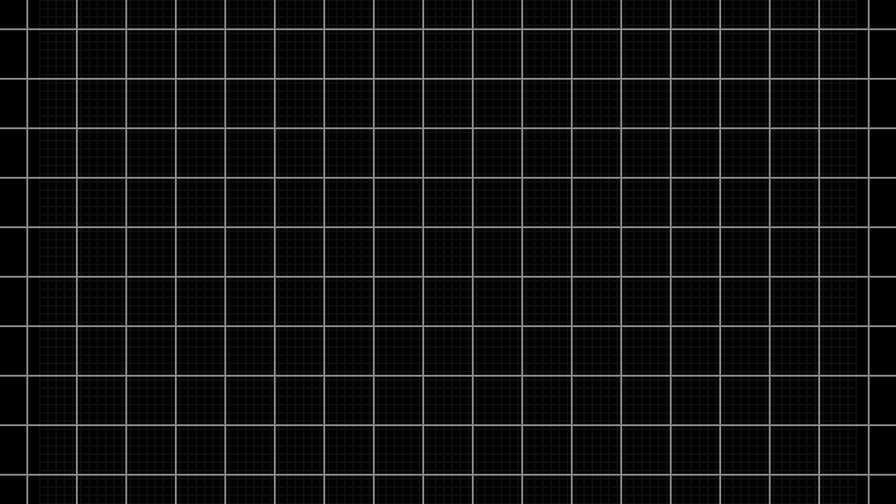
This pattern is drawn by a WebGL 1 fragment shader. Its source:

```glsl
precision highp float;

// Draws a pale square grid over a faint, finer grid on a near-black ground.

uniform vec2 u_resolution;

// Lengths are in canvas heights.
const float CELL = 0.0982;           // spacing of the main lines
const float SUBDIVISIONS = 6.0;      // fine cells per main cell
const float MAIN_WIDTH = 0.0035;
const float FINE_WIDTH = 0.0030;
const float FINE_COLUMNS = 99.0;     // fine cells across before the side margins

const vec3 GROUND = vec3(0.005);
const vec3 FINE_COLOR = vec3(0.060);
const vec3 MAIN_COLOR = vec3(0.590);

// Share of a pixel covered by a line at the given distance from its centre.
vec2 lineCoverage(vec2 dist, float width, float pixel) {
  vec2 high = min(dist + 0.5 * pixel, vec2(0.5 * width));
  vec2 low = max(dist - 0.5 * pixel, vec2(-0.5 * width));
  return clamp((high - low) / pixel, 0.0, 1.0);
}

// Square grid whose origin lies in the middle of a cell.
float grid(vec2 p, float spacing, float width, float pixel) {
  vec2 dist = abs(fract(p / spacing) - 0.5) * spacing;
  vec2 coverage = lineCoverage(dist, width, pixel);
  return max(coverage.x, coverage.y);
}

void main() {
  float pixel = 1.0 / u_resolution.y;
  vec2 p = (gl_FragCoord.xy - 0.5 * u_resolution) * pixel;

  // Fine grid, ending at its outermost columns
  float fineCell = CELL / SUBDIVISIONS;
  float halfExtent = 0.5 * (FINE_COLUMNS * fineCell + FINE_WIDTH);
  float inside = clamp((halfExtent - abs(p.x)) / pixel + 0.5, 0.0, 1.0);
  float fine = grid(p, fineCell, FINE_WIDTH, pixel) * inside;

  // Main grid across the whole canvas
  float heavy = grid(p, CELL, MAIN_WIDTH, pixel);

  vec3 color = mix(GROUND, FINE_COLOR, fine);
  color = mix(color, MAIN_COLOR, heavy);
  gl_FragColor = vec4(color, 1.0);
}
```
